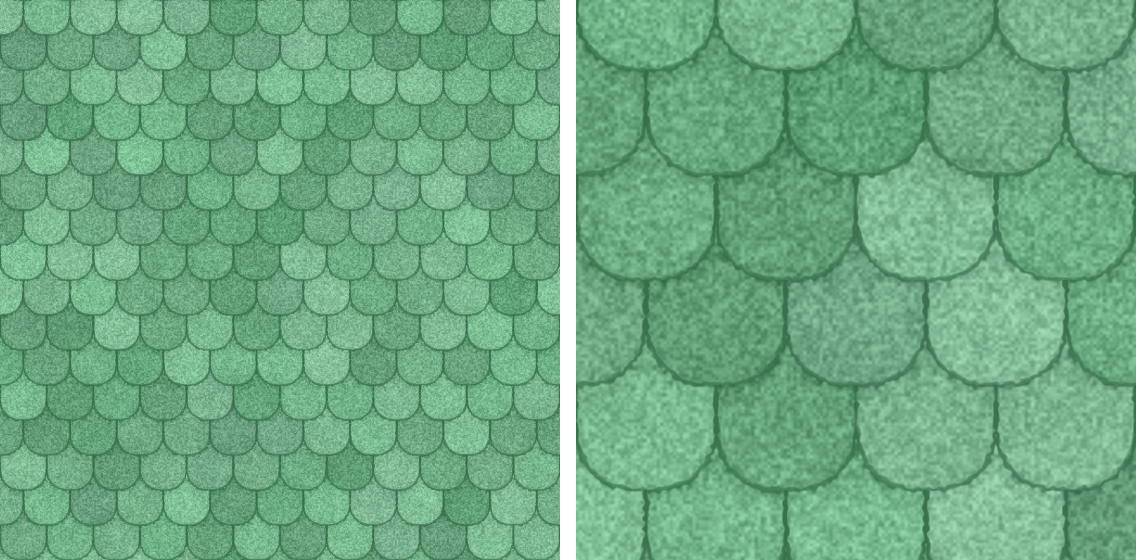
Left, the full canvas; right, a detail of the centre.
Reproduce this texture procedurally as a Shadertoy shader.

```glsl
const vec2 GRID = vec2(12.0, 16.0);      // shingles across, rows down
const float ROW_HEIGHT = 0.75;           // in shingle widths
const float CORNER_RADIUS = 0.43;
const float LINE_WIDTH = 0.024;
const vec3 DARK_GREEN = vec3(0.23, 0.45, 0.31);
const vec3 LIGHT_GREEN = vec3(0.53, 0.78, 0.62);

float hash(vec2 p) {
    vec3 q = fract(p.xyx * vec3(0.1031, 0.1030, 0.0973));
    q += dot(q, q.yzx + 33.33);
    return fract((q.x + q.y) * q.z);
}

float noise(vec2 p) {
    vec2 i = floor(p);
    vec2 f = fract(p);
    f = f * f * (3.0 - 2.0 * f);
    float low = mix(hash(i), hash(i + vec2(1.0, 0.0)), f.x);
    float high = mix(hash(i + vec2(0.0, 1.0)), hash(i + vec2(1.0, 1.0)), f.x);
    return mix(low, high, f.y);
}

// Signed distance to a shingle: straight sides, rounded lower corners
float shingleDistance(float x, float height, float radius) {
    vec2 d = vec2(abs(x) - 0.5 + radius, radius - height);
    return length(max(d, 0.0)) + min(max(d.x, d.y), 0.0) - radius;
}

// Alternate rows shift by half a shingle
float columnPosition(float x, float row) {
    return x + 0.5 * (1.0 - mod(row, 2.0));
}

// x: brightness offset, y: tint offset
vec2 shingleVariation(float x, float row) {
    vec2 id = mod(vec2(floor(columnPosition(x, row)), row), GRID);
    float tone = hash(id + 17.3);
    float tint = hash(id + 71.9);
    return vec2(0.44 * (tone - 0.5), tint - 0.5);
}

float lineMask(float dist, float width, float pixel) {
    return 1.0 - smoothstep(0.25 * width, width + 0.5 * pixel, abs(dist));
}

void mainImage(out vec4 fragColor, in vec2 fragCoord) {
    vec2 uv = fragCoord / iResolution.xy;
    vec2 grid = vec2(uv.x, 1.0 - uv.y) * GRID;
    vec2 surface = vec2(grid.x, grid.y * ROW_HEIGHT);
    float pixel = GRID.x / iResolution.x;

    // Position within the front shingle
    float row = floor(grid.y);
    float x = fract(columnPosition(grid.x, row)) - 0.5;
    float height = (1.0 - fract(grid.y)) * ROW_HEIGHT;

    // Mineral grain and soft weathering
    float coarse = noise(surface * 27.0);
    float fine = noise(surface * 43.0 + 9.7);
    float grain = 0.5 * (coarse + fine) - 0.5;
    float weather = noise(surface * 2.7 + 4.1) - 0.5;

    // Ragged edges of this row and the row above
    float ragged = 0.03 * (coarse - 0.5);
    float edge = shingleDistance(x, height, CORNER_RADIUS) + ragged;
    float edgeAbove = shingleDistance(0.5 - abs(x), height - ROW_HEIGHT, CORNER_RADIUS) + ragged;

    // Front shingle, with the next row showing in the notches
    float notch = smoothstep(-0.5 * pixel, 0.5 * pixel, edge);
    vec2 variation = mix(shingleVariation(grid.x, row), shingleVariation(grid.x, row + 1.0), notch);
    float tone = 0.73 + variation.x + 0.85 * grain + 0.12 * weather;

    // Shadow cast on the lower layer, and a slight dimming at each rim
    float castDistance = mix(edgeAbove, edge, notch);
    tone -= 0.26 * exp(-max(castDistance, 0.0) / 0.065);
    tone -= 0.10 * exp(-abs(edge) / 0.04);

    // Side seams are darker than the rounded rims
    float seam = smoothstep(0.18, 0.42, height);
    float rimLine = lineMask(edge, LINE_WIDTH, pixel) * mix(0.65, 0.92, seam);
    float aboveLine = lineMask(edgeAbove, LINE_WIDTH, pixel) * 0.65;
    tone = mix(tone, -0.08, max(rimLine, aboveLine));

    vec3 color = mix(DARK_GREEN, LIGHT_GREEN, tone);
    color += variation.y * vec3(0.035, -0.01, 0.025);
    fragColor = vec4(clamp(color, 0.0, 1.0), 1.0);
}
```
